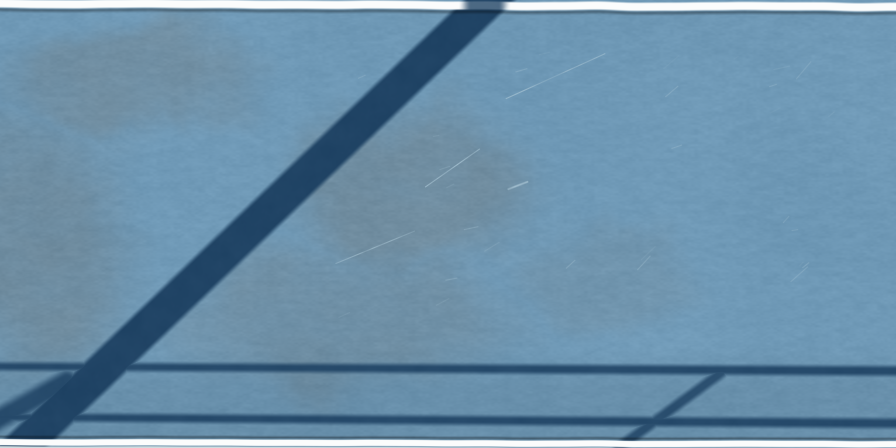
Give the GLSL for this texture, as a Shadertoy shader.

```glsl
const vec3 PAINT = vec3(0.435, 0.600, 0.715);
const vec3 WORN = vec3(0.435, 0.548, 0.622);
const vec3 SHADOW = vec3(0.125, 0.265, 0.395);
const vec3 WHITE = vec3(0.985, 0.990, 0.990);
const vec3 SCRATCH = vec3(0.66, 0.77, 0.83);
const float POST_HALF_WIDTH = 0.039;
const float RAIL_HALF_WIDTH = 0.0085;
const float PENUMBRA = 0.007;
const float GRAIN = 0.045;
const int SCRATCH_COUNT = 28;

float hash(vec2 p) {
    return fract(sin(dot(p, vec2(127.1, 311.7))) * 43758.5453);
}

float noise(vec2 p) {
    vec2 i = floor(p), f = fract(p);
    f = f * f * (3.0 - 2.0 * f);
    return mix(mix(hash(i), hash(i + vec2(1, 0)), f.x),
               mix(hash(i + vec2(0, 1)), hash(i + vec2(1, 1)), f.x), f.y);
}

float fbm(vec2 p) {
    float sum = 0.0, amp = 0.5;
    for (int i = 0; i < 5; i++) {
        sum += amp * noise(p);
        p = mat2(1.6, 1.2, -1.2, 1.6) * p + 7.3;
        amp *= 0.5;
    }
    return sum;
}

float segment(vec2 p, vec2 a, vec2 b) {
    vec2 pa = p - a, ba = b - a;
    return length(pa - ba * clamp(dot(pa, ba) / dot(ba, ba), 0.0, 1.0));
}

// Coverage of a stroke, never sharper than one pixel
float stroke(float dist, float halfWidth, float softness) {
    float s = max(softness, 0.7 / iResolution.y);
    return 1.0 - smoothstep(halfWidth - s, halfWidth + s, dist);
}

float patchMask(vec2 p, vec2 center, vec2 radius) {
    return 1.0 - smoothstep(0.5, 1.25, length((p - center) / radius));
}

vec3 paintedSurface(vec2 p) {
    // Faded patches with ragged borders
    vec2 q = p + 0.16 * (vec2(fbm(p * 7.0), fbm(p * 7.0 + 31.0)) - 0.5);
    float worn = 0.85 * patchMask(q, vec2(0.27, 0.82), vec2(0.28, 0.13));
    worn = max(worn, 0.9 * patchMask(q, vec2(0.08, 0.45), vec2(0.24, 0.30)));
    worn = max(worn, patchMask(q, vec2(0.90, 0.57), vec2(0.30, 0.20)));
    worn = max(worn, 0.7 * patchMask(q, vec2(0.75, 0.28), vec2(0.40, 0.18)));
    worn = max(worn, 0.45 * patchMask(q, vec2(1.35, 0.38), vec2(0.22, 0.12)));
    worn *= 0.75 + 0.5 * fbm(p * vec2(9.0, 14.0));
    vec3 color = mix(PAINT, WORN, clamp(worn, 0.0, 1.0));

    // Brushed grain, stretched sideways
    float grain = fbm(p * vec2(38.0, 95.0)) - 0.48;
    grain += 0.4 * (noise(p * vec2(130.0, 210.0)) - 0.5);
    color += GRAIN * grain + 0.035 * (fbm(p * 4.0) - 0.48);

    // Darker lower strip
    return color * mix(0.94, 1.0, smoothstep(0.12, 0.24, p.y));
}

float scratches(vec2 p) {
    float thin = 0.0012;
    float mask = 0.60 * stroke(segment(p, vec2(1.13, 0.78), vec2(1.35, 0.88)), thin, 0.0015);
    mask = max(mask, 0.65 * stroke(segment(p, vec2(0.95, 0.583), vec2(1.07, 0.667)), thin, 0.0015));
    mask = max(mask, 0.70 * stroke(segment(p, vec2(1.135, 0.578), vec2(1.177, 0.594)), 0.002, 0.002));
    mask = max(mask, 0.50 * stroke(segment(p, vec2(0.75, 0.412), vec2(0.925, 0.484)), thin, 0.0015));
    mask *= 0.45 + 0.9 * noise(p * 60.0);

    // Short scattered nicks
    for (int i = 0; i < SCRATCH_COUNT; i++) {
        float id = float(i);
        vec2 at = vec2(0.7 + 1.25 * hash(vec2(id, 1.0)), 0.28 + 0.62 * hash(vec2(id, 2.0)));
        float angle = 0.15 + 0.8 * hash(vec2(id, 3.0));
        vec2 reach = vec2(cos(angle), sin(angle)) * mix(0.005, 0.025, hash(vec2(id, 4.0)));
        float nick = stroke(segment(p, at - reach, at + reach), 0.001, 0.002);
        mask = max(mask, nick * mix(0.1, 0.4, hash(vec2(id, 5.0))));
    }
    return mask;
}

float castShadow(vec2 p) {
    // Wide slanted post
    float mask = stroke(segment(p, vec2(1.17, 1.074), vec2(-0.04, -0.082)), POST_HALF_WIDTH, PENUMBRA);
    mask = max(mask, 0.9 * stroke(segment(p, vec2(-0.03, 0.05), vec2(0.15, 0.15)), 0.022, 0.012));

    // Two level rails and a thin brace
    float upper = abs(p.y - mix(0.182, 0.172, p.x * 0.5));
    float lower = abs(p.y - mix(0.069, 0.055, p.x * 0.5));
    float rail = RAIL_HALF_WIDTH + 0.001 * p.x;
    mask = max(mask, 0.92 * stroke(upper, rail, PENUMBRA));
    mask = max(mask, 0.92 * stroke(lower, rail, PENUMBRA));
    float brace = segment(p, vec2(1.61, 0.168), vec2(1.38, 0.0));
    return max(mask, 0.85 * stroke(brace, 0.011, PENUMBRA));
}

void mainImage(out vec4 fragColor, in vec2 fragCoord) {
    vec2 p = fragCoord / iResolution.y;
    vec3 color = mix(paintedSurface(p), SCRATCH, scratches(p));
    float shade = castShadow(p);
    vec3 shadowColor = SHADOW + 0.03 * (fbm(p * 30.0) - 0.5);
    color = mix(color, shadowColor, shade);

    // White border lines with dark seams on their inner sides
    float wobble = 0.003 * (noise(vec2(p.x * 12.0, 4.0)) - 0.5);
    float top = p.y - mix(0.992, 0.984, p.x * 0.5) + wobble;
    float bottom = p.y - mix(0.013, 0.008, p.x * 0.5) + 0.5 * wobble;
    color *= 1.0 - 0.35 * stroke(abs(top + 0.014), 0.003, 0.005);
    color *= 1.0 - 0.40 * stroke(abs(bottom - 0.012), 0.002, 0.004);
    float postOnLine = stroke(abs(p.x - 1.082), 0.045, 0.015);
    color = mix(color, WHITE, stroke(abs(top), 0.009, 0.003) * (1.0 - 0.8 * postOnLine));
    color = mix(color, WHITE, stroke(abs(bottom), 0.007, 0.002));
    color = mix(color, vec3(0.81, 0.86, 0.87), stroke(bottom + 0.009, 0.0, 0.002));
    fragColor = vec4(clamp(color, 0.0, 1.0), 1.0);
}
```
